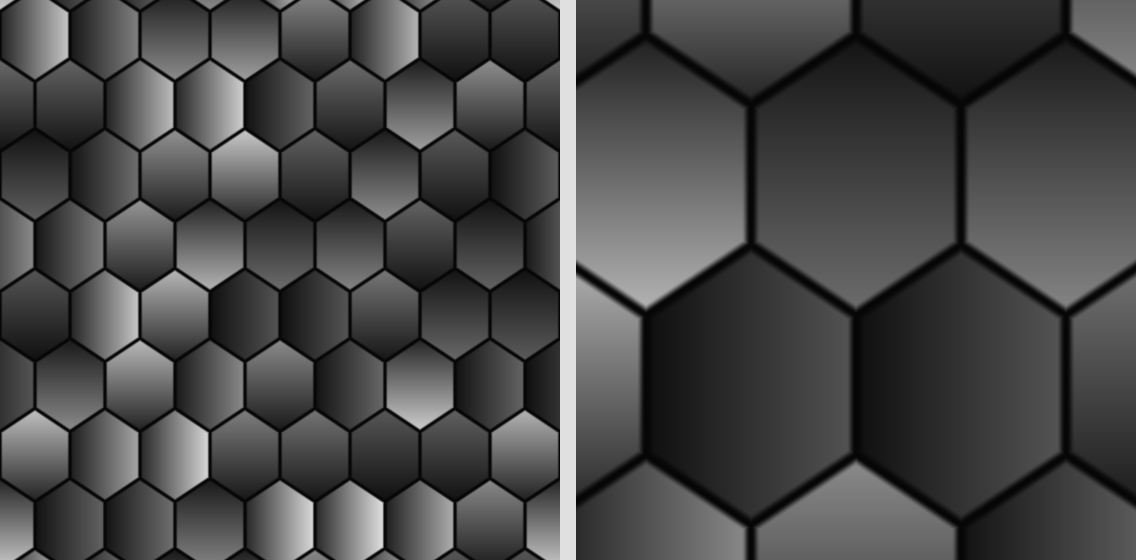
Left: the whole. Right: its middle third, enlarged.
Give the GLSL for this pattern, as a WebGL 2 fragment shader.

```glsl
#version 300 es
precision highp float;

uniform vec2 u_resolution;
out vec4 fragColor;

const float REPEATS = 8.0;
const vec3 LINE_COLOR = vec3(0.025);
const vec2 SLANT_NORMAL = vec2(0.5, 0.75);

// Two independent random values per cell
vec2 hash22(vec2 cell) {
    uvec2 v = uvec2(cell * 2.0 + 0.5) * 1664525u + 1013904u;
    v.x += v.y * 1664525u;
    v.y += v.x * 1664525u;
    v ^= v >> 16u;
    v.x += v.y * 1664525u;
    v.y += v.x * 1664525u;
    v ^= v >> 16u;
    return vec2(v & 65535u) / 65536.0;
}

// Squared distance in the space where the hexagons are regular
float regularDistance2(vec2 d) {
    d.y *= 0.8660254;
    return dot(d, d);
}

// Center of the hexagon holding p, on a staggered grid of unit rows
vec2 hexCenter(vec2 p) {
    vec2 even = vec2(round(p.x), 2.0 * round((p.y - 0.5) * 0.5) + 0.5);
    vec2 odd = vec2(floor(p.x) + 0.5, 2.0 * round((p.y - 1.5) * 0.5) + 1.5);
    return regularDistance2(p - even) < regularDistance2(p - odd) ? even : odd;
}

// Distance from a point inside the hexagon to its nearest side
float hexEdge(vec2 d) {
    vec2 q = abs(d);
    float slant = (0.5 - dot(q, SLANT_NORMAL)) / length(SLANT_NORMAL);
    return min(0.5 - q.x, slant);
}

// Linear ramp lit from above, from below or from the right
float ramp(vec2 d, float choice) {
    float up = d.y * 0.75 + 0.5;
    if (choice < 0.44) return up;
    return choice < 0.70 ? 1.0 - up : d.x + 0.5;
}

// Shaded face between a dark and a bright end
vec3 faceColor(vec2 d, vec2 seed) {
    float bright = mix(0.33, 0.91, pow(seed.y, 1.5));
    return vec3(mix(0.17 * bright, bright, ramp(d, seed.x)));
}

void main() {
    float side = min(u_resolution.x, u_resolution.y);
    vec2 p = gl_FragCoord.xy / side * REPEATS;
    float pixel = REPEATS / side;

    vec2 center = hexCenter(p);
    vec2 local = p - center;
    vec3 face = faceColor(local, hash22(mod(center, REPEATS)));

    // Soft dark seam between neighbours
    float seam = smoothstep(0.004, max(0.045, pixel), hexEdge(local));
    fragColor = vec4(mix(LINE_COLOR, face, seam), 1.0);
}
```
